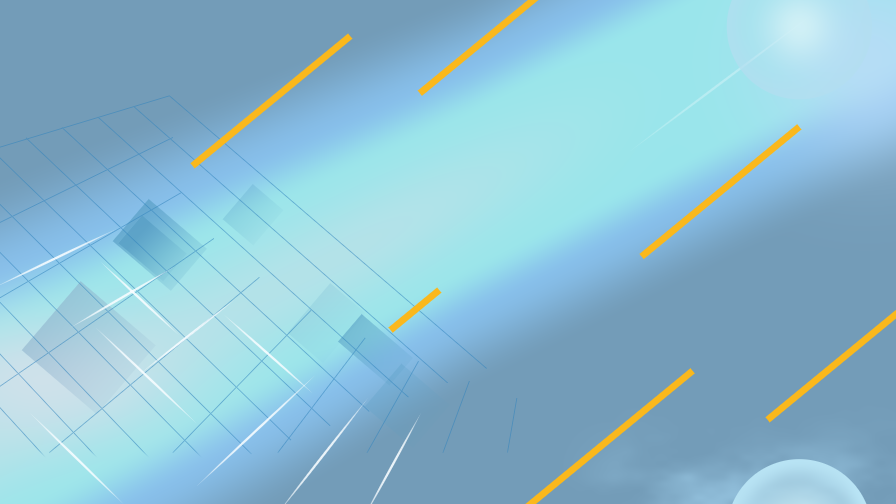
Write a WebGL 1 fragment shader that draws this background.

```glsl
precision highp float;
uniform vec2 u_resolution;

const vec3 SLATE = vec3(0.45, 0.61, 0.72);
const vec3 SKY = vec3(0.53, 0.75, 0.92);
const vec3 CYAN = vec3(0.60, 0.90, 0.92);
const vec3 MIST = vec3(0.72, 0.885, 0.91);
const vec3 PEARL = vec3(0.82, 0.88, 0.92);
const vec3 AMBER = vec3(0.98, 0.72, 0.11);
const vec3 INK = vec3(0.20, 0.52, 0.74);
const vec3 TILE = vec3(0.33, 0.61, 0.76);

float hash(vec2 p) {
  return fract(sin(dot(p, vec2(127.1, 311.7))) * 43758.5453);
}

float noise(vec2 p) {
  vec2 i = floor(p), f = fract(p);
  f = f * f * (3.0 - 2.0 * f);
  return mix(mix(hash(i), hash(i + vec2(1.0, 0.0)), f.x),
             mix(hash(i + vec2(0.0, 1.0)), hash(i + 1.0), f.x), f.y);
}

float fbm(vec2 p) {
  float sum = 0.0, amp = 0.5;
  for (int i = 0; i < 4; i++) {
    sum += amp * noise(p);
    p *= 2.03;
    amp *= 0.5;
  }
  return sum;
}

float fill(float d, float px) {
  return clamp(0.5 - d / px, 0.0, 1.0);
}

float glow(vec2 p, vec2 center, vec2 size) {
  vec2 q = (p - center) / size;
  return exp(-dot(q, q));
}

float box(vec2 q, vec2 halfSize) {
  vec2 d = abs(q) - halfSize;
  return max(d.x, d.y);
}

// Flat-ended line from a start point along a unit direction
float stroke(vec2 p, vec2 start, vec2 dir, float len, float halfWidth, float px) {
  vec2 q = p - start;
  vec2 local = vec2(dot(q, dir) - 0.5 * len, dot(q, vec2(-dir.y, dir.x)));
  return fill(box(local, vec2(0.5 * len, halfWidth)), px);
}

// Light ray that thins and fades toward both ends
float streak(vec2 p, vec2 a, vec2 b, float px) {
  vec2 ab = b - a;
  float t = clamp(dot(p - a, ab) / dot(ab, ab), 0.0, 1.0);
  float taper = 4.0 * t * (1.0 - t);
  return fill(length(p - a - ab * t) - 0.0023 * taper, px) * sqrt(taper);
}

float bar(vec2 p, vec2 start, float len, float px) {
  return stroke(p, start, vec2(0.772, 0.635), len, 0.0067, px);
}

// Tilted square that fades toward its lower right side
float tile(vec2 p, vec2 center, vec2 halfSize, float px) {
  vec2 q = p - center;
  q = vec2(dot(q, vec2(0.76, -0.65)), dot(q, vec2(0.65, 0.76)));
  return fill(box(q, halfSize), px) * (0.62 - 0.38 * q.x / halfSize.x);
}

// Perspective net: falling lines and a fan of rising lines
float net(vec2 p, float px) {
  float ink = 0.0;
  for (int i = 0; i < 11; i++) {
    float k = float(i);
    float slope = 0.71 + 0.012 * k;
    vec2 top = vec2(0.336 - 0.071 * k, 0.81 - 0.021 * k);
    ink = max(ink, stroke(p, top, vec2(cos(slope), -sin(slope)), 0.83, 0.0008, px));
  }
  for (int i = 0; i < 9; i++) {
    float k = float(i) - 4.0;
    float angle = 0.8 * exp(0.14 * k);
    vec2 foot = vec2(0.343 + 1.389 * (1.0 - exp(-0.1625 * k)), 0.102);
    ink = max(ink, stroke(p, foot, vec2(cos(angle), sin(angle)), 0.394 * exp(-0.32 * k), 0.0008, px));
  }
  ink = max(ink, stroke(p, vec2(-0.01, 0.705), vec2(0.957, 0.29), 0.36, 0.0008, px));
  return ink * smoothstep(0.09, 0.11, p.y);
}

vec3 bubble(vec3 color, vec2 p, vec2 center, float radius, float body, float px) {
  float r = length(p - center) / radius;
  float rim = smoothstep(0.65, 1.0, r);
  float inside = fill((r - 1.0) * radius, px);
  color = mix(color, vec3(0.70, 0.87, 0.94), inside * (body + 0.45 * rim));
  return mix(color, vec3(0.86, 0.96, 0.97), inside * 0.75 * exp(-r * r * 5.0));
}

// Diagonal beam with soft pools of light
vec3 backdrop(vec2 p) {
  float d = abs(dot(p - vec2(0.926, 0.618), vec2(-0.447, 0.894)));
  d /= mix(1.25, 1.0, min(p.x / 0.93, 1.0));
  vec3 color = mix(CYAN, SKY, smoothstep(0.13, 0.225, d));
  color = mix(color, SLATE, smoothstep(0.205, 0.36, d));
  float core = exp(-d * d * 110.0) * (1.0 - smoothstep(0.7, 1.4, p.x));
  color = mix(color, MIST, 0.85 * core);
  color = mix(color, PEARL, 0.9 * glow(p, vec2(0.08, 0.25), vec2(0.26, 0.12)));
  color = mix(color, vec3(0.73, 0.86, 0.97), 0.85 * glow(p, vec2(1.72, 0.88), vec2(0.2, 0.18)));
  float cloud = smoothstep(0.25, 0.7, fbm(p * vec2(5.0, 9.0)));
  float low = exp(-p.y * p.y * 90.0) * smoothstep(1.08, 1.4, p.x);
  return mix(color, vec3(0.64, 0.83, 0.94), 0.85 * cloud * low);
}

void main() {
  float px = 1.0 / u_resolution.y;
  vec2 p = gl_FragCoord.xy * px;
  vec3 color = backdrop(p);

  // Translucent tiles
  float shade = 0.4 * tile(p, vec2(0.176, 0.31), vec2(0.098, 0.09), px);
  color = mix(color, vec3(0.56, 0.70, 0.80), 1.5 * shade);
  shade = 0.65 * tile(p, vec2(0.317, 0.514), vec2(0.076, 0.055), px);
  shade += 0.35 * tile(p, vec2(0.303, 0.507), vec2(0.058, 0.036), px);
  shade += 0.55 * tile(p, vec2(0.745, 0.306), vec2(0.067, 0.036), px);
  shade += 0.25 * tile(p, vec2(0.808, 0.195), vec2(0.063, 0.056), px);
  shade += 0.25 * tile(p, vec2(0.502, 0.574), vec2(0.04, 0.046), px);
  shade += 0.15 * tile(p, vec2(0.648, 0.359), vec2(0.046, 0.065), px);
  color = mix(color, TILE, min(shade, 0.85));
  color = mix(color, INK, 0.6 * net(p, px));

  // White rays
  float ray = streak(p, vec2(0.06, 0.18), vec2(0.245, 0.0), px);
  ray += streak(p, vec2(0.19, 0.35), vec2(0.39, 0.16), px);
  ray += streak(p, vec2(0.20, 0.48), vec2(0.355, 0.335), px);
  ray += streak(p, vec2(-0.01, 0.43), vec2(0.23, 0.545), px);
  ray += streak(p, vec2(0.14, 0.35), vec2(0.345, 0.47), px);
  ray += streak(p, vec2(0.28, 0.26), vec2(0.465, 0.405), px);
  ray += streak(p, vec2(0.445, 0.375), vec2(0.62, 0.22), px);
  ray += streak(p, vec2(0.39, 0.035), vec2(0.625, 0.255), px);
  ray += streak(p, vec2(0.55, -0.02), vec2(0.73, 0.21), px);
  ray += streak(p, vec2(0.72, -0.03), vec2(0.835, 0.18), px);
  ray += 0.35 * streak(p, vec2(1.25, 0.70), vec2(1.61, 0.97), px);
  color = mix(color, vec3(0.97, 0.99, 1.0), min(0.9 * ray, 1.0));

  // Glass spheres
  color = bubble(color, p, vec2(1.586, 0.947), 0.144, 0.3, px);
  color = bubble(color, p, vec2(1.586, -0.055), 0.144, 0.65, px);

  // Amber bars
  float amber = bar(p, vec2(0.382, 0.671), 0.405, px);
  amber = max(amber, bar(p, vec2(0.833, 0.815), 0.33, px));
  amber = max(amber, bar(p, vec2(1.273, 0.491), 0.405, px));
  amber = max(amber, bar(p, vec2(0.775, 0.345), 0.125, px));
  amber = max(amber, bar(p, vec2(1.042, -0.009), 0.43, px));
  amber = max(amber, bar(p, vec2(1.523, 0.167), 0.36, px));
  gl_FragColor = vec4(mix(color, AMBER, amber), 1.0);
}
```
